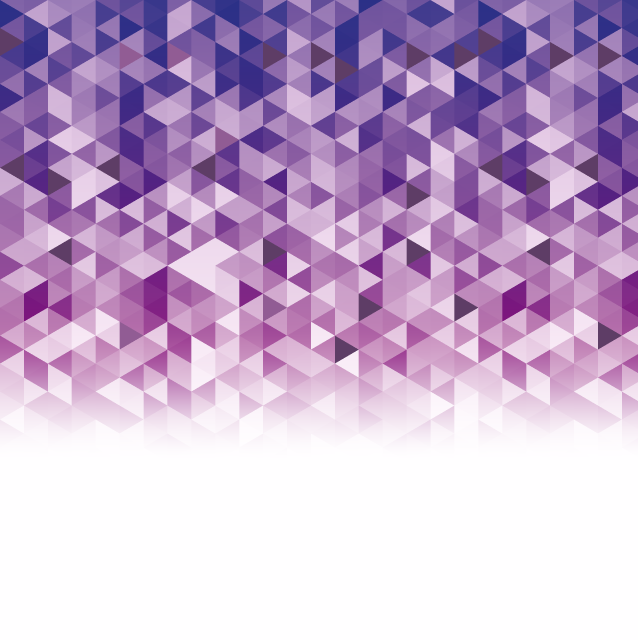
Write a Shadertoy shader that draws this background.

```glsl
// A mosaic of triangles fading from indigo through violet to blank white.
// Each triangle gets a hashed tone, which picks between deep, middle and pale
// vertical gradients; a few plum accents are scattered over the mosaic.

const float COLUMN = 0.03737;      // column width, in canvas heights
const float SIDE = 0.0437;         // vertical side of a triangle
const float REPEAT = 20.0;         // columns before the tones repeat
const float FADE_START = 0.50;     // depth below the top edge
const float FADE_END = 0.72;
const float ACCENT_END = 0.585;
const float ACCENT_CHANCE = 0.045;
const float WAVE_COLUMNS = 5.0;    // spacing of the deep clusters
const float WAVE_STRENGTH = 0.15;
const float MID_TONE = 0.42;
const int SAMPLES = 3;             // per axis, for smooth edges

const vec3 DEEP_TOP = vec3(0.17, 0.19, 0.53);
const vec3 DEEP_LOW = vec3(0.52, 0.06, 0.48);
const vec3 MID_TOP = vec3(0.44, 0.33, 0.62);
const vec3 MID_LOW = vec3(0.74, 0.47, 0.69);
const vec3 PALE_TOP = vec3(0.85, 0.72, 0.86);
const vec3 PALE_LOW = vec3(0.97, 0.91, 0.96);
const vec3 PLUM = vec3(0.37, 0.24, 0.40);
const vec3 MAUVE = vec3(0.57, 0.36, 0.58);
const vec3 BLANK = vec3(1.0, 0.995, 1.0);

float hash(vec2 p) {
    vec3 q = fract(vec3(p.xyx) * 0.1031);
    q += dot(q, q.yzx + 33.33);
    return fract((q.x + q.y) * q.z);
}

// Column and centre height (in half sides) of the triangle at p
vec2 triangleCell(vec2 p) {
    float x = p.x / COLUMN;
    float column = floor(x);
    float odd = mod(column, 2.0);
    float v = p.y / SIDE - 0.5 * odd;
    bool pointsRight = abs(fract(v) - 0.5) < 0.5 * (1.0 - fract(x));
    float centre = pointsRight ? 2.0 * floor(v) + 1.0 : 2.0 * floor(v + 0.5);
    return vec2(column, centre + odd);
}

// Tone from 0 (deep) to 1 (pale), darker in drifting clusters and near the top
float cellTone(vec2 cell) {
    float depth = cell.y * 0.5 * SIDE;
    float drift = 1.5 * depth / 0.52;
    float wave = cos(6.28319 * (cell.x + 0.5 - drift) / WAVE_COLUMNS);
    vec2 key = vec2(mod(cell.x, REPEAT), cell.y);
    float bias = mix(-0.09, 0.07, smoothstep(0.0, 0.5, depth));
    return clamp(0.08 + 0.88 * hash(key + 7.0) + bias - WAVE_STRENGTH * wave, 0.0, 1.0);
}

// Accents follow a few rhythmic rows, with loose ones in between
bool isAccent(vec2 cell) {
    float c = mod(cell.x, REPEAT);
    float h = cell.y;
    if (h * 0.5 * SIDE > ACCENT_END || h < 2.0) return false;
    bool oddColumn = mod(cell.x, 2.0) > 0.5;
    if (h == 4.0) return oddColumn && mod(cell.x, 6.0) != 3.0 && cell.x > 4.0;
    if (h == 12.0) return mod(c, 4.0) == 0.0 && c < 10.0;
    if (h == 18.0) return c == 2.0 || c == 11.0 || c == 17.0;
    if (h == 22.0) return mod(c, 4.0) == 3.0 && c > 8.0;
    if (h == 24.0) return c == 5.0;
    bool pointsRight = mod(cell.x + h, 2.0) > 0.5;
    return pointsRight && hash(vec2(c, h) + 91.0) < ACCENT_CHANCE;
}

vec3 mosaic(vec2 p) {
    vec2 cell = triangleCell(p);
    float t = clamp(p.y / 0.54, 0.0, 1.0);

    // Gradient tones
    vec3 deep = mix(DEEP_TOP, DEEP_LOW, pow(t, 1.3));
    vec3 mid = mix(MID_TOP, MID_LOW, t);
    vec3 pale = mix(PALE_TOP, PALE_LOW, t);
    float tone = cellTone(cell);
    vec3 color = tone < MID_TONE
        ? mix(deep, mid, smoothstep(0.0, MID_TONE, tone))
        : mix(mid, pale, (tone - MID_TONE) / (1.0 - MID_TONE));

    // Fade to the blank area
    color = mix(color, BLANK, smoothstep(FADE_START, FADE_END, p.y));

    // Accent triangles
    if (isAccent(cell)) {
        color = hash(cell + 53.0) < 0.15 ? MAUVE : PLUM;
    }
    return color;
}

void mainImage(out vec4 fragColor, in vec2 fragCoord) {
    vec3 sum = vec3(0.0);
    for (int i = 0; i < SAMPLES; i++) {
        for (int j = 0; j < SAMPLES; j++) {
            vec2 offset = (vec2(i, j) + 0.5) / float(SAMPLES) - 0.5;
            vec2 p = (fragCoord + offset) / iResolution.y;
            sum += mosaic(vec2(p.x, 1.0 - p.y));
        }
    }
    fragColor = vec4(sum / float(SAMPLES * SAMPLES), 1.0);
}
```
